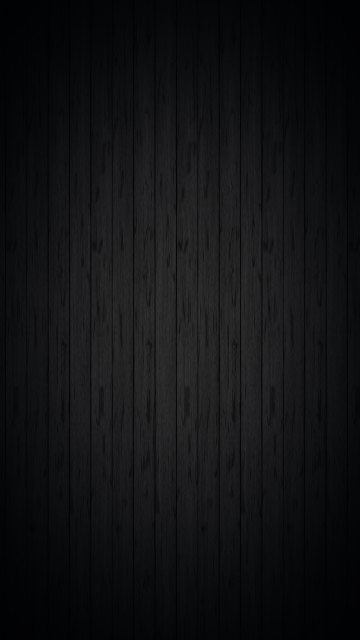
Give the GLSL for this texture, as a WebGL 2 fragment shader.

```glsl
#version 300 es
precision highp float;

uniform vec2 u_resolution;
out vec4 fragColor;

// Lighting
const vec3 WOOD = vec3(0.153, 0.147, 0.147);
const vec3 SHADOW = vec3(0.002, 0.004, 0.009);
const vec3 EDGE_TINT = vec3(0.90, 0.97, 1.05);
const vec2 GLOW_CENTER = vec2(0.5, 0.498);
const vec2 GLOW_SCALE = vec2(1.78, 2.14);

// Boards, in canvas widths
const float PITCH = 0.0594;
const float FIRST_SEAM = 0.0148;
const float BOARD_CYCLE = 4.0;
const float SEAM_WIDTH = 0.0013;
const float SEAM_DEPTH = 0.80;

// Grain and knots
const float BROAD_GRAIN = 0.18;
const float FINE_GRAIN = 0.26;
const float PORES = 0.24;
const float STREAKS = 0.42;
const float KNOT_SPACING = 0.215;
const float KNOT_BOARD = 2.0;
const float KNOT_DEPTH = 0.42;
const vec2 KNOT_SIZE = vec2(0.0065, 0.017);

float hash(vec2 p) {
    vec3 h = fract(vec3(p.xyx) * 0.1031);
    h += dot(h, h.yzx + 33.33);
    return fract((h.x + h.y) * h.z);
}

float noise(vec2 p) {
    vec2 i = floor(p), f = fract(p);
    f = f * f * (3.0 - 2.0 * f);
    float low = mix(hash(i), hash(i + vec2(1.0, 0.0)), f.x);
    float high = mix(hash(i + vec2(0.0, 1.0)), hash(i + 1.0), f.x);
    return mix(low, high, f.y);
}

// Narrow dark slit with a shaded bevel and a faint lit lip on its right side
float seamShade(vec2 p, float pixel) {
    float index = floor(p.x / PITCH + 0.5);
    float d = p.x - index * PITCH;
    float kind = mod(index, BOARD_CYCLE);
    float strength = kind == 1.0 ? 0.6 : 1.0;
    strength *= 0.74 + 0.36 * noise(vec2(kind * 9.0, p.y * 30.0));
    float slit = 1.0 - smoothstep(SEAM_WIDTH - 0.5 * pixel, SEAM_WIDTH + 0.5 * pixel, abs(d));
    float lip = exp(-pow((d - 3.2 * SEAM_WIDTH) / (1.2 * SEAM_WIDTH), 2.0));
    float bevel = exp(-abs(d) / (PITCH * 0.07));
    return (1.0 - SEAM_DEPTH * strength * slit) * (1.0 - 0.26 * strength * bevel) + 0.08 * lip;
}

// Bends the fibres around knots; z returns the knot darkness
vec3 bendAroundKnots(vec2 p, float board) {
    float row = floor(p.y / KNOT_SPACING);
    float dark = 0.0;
    float bend = 0.0;
    for (int k = -1; k <= 1; k++) {
        float cell = row + float(k);
        float side = hash(vec2(cell, board + 7.0));
        float lift = hash(vec2(cell + 19.0, board));
        vec2 center = vec2(mix(0.5, 0.75, side) * PITCH,
                           (cell + mix(0.6, 0.95, lift)) * KNOT_SPACING);
        vec2 d = (p - center) / KNOT_SIZE;
        float r2 = dot(d, d);
        float present = board == KNOT_BOARD ? 1.0 : 0.12 * step(0.5, side);
        bend -= present * 0.7 * KNOT_SIZE.x * d.x * exp(-0.35 * r2);
        // Ragged marks instead of a solid eye
        float ragged = smoothstep(0.42, 0.62, noise(p * vec2(260.0, 70.0) + cell * 3.0));
        dark += present * exp(-0.7 * r2) * ragged;
    }
    return vec3(p.x + bend, p.y, dark);
}

float woodShade(vec2 q) {
    float index = floor(q.x / PITCH);
    float board = mod(index, BOARD_CYCLE);
    vec3 bent = bendAroundKnots(vec2(q.x - index * PITCH, q.y), board);
    vec2 p = bent.xy + vec2(board * 0.37, board * 5.3);
    p.x += 0.007 * (noise(vec2(p.x * 14.0, p.y * 9.0)) - 0.5);

    // Long fibres, short pores and sparse thin cracks
    float broad = noise(p * vec2(75.0, 3.0)) - 0.5;
    float fine = noise(p * vec2(290.0, 8.0) + 31.0) - 0.5;
    float pores = noise(p * vec2(480.0, 130.0) + 57.0) - 0.5;
    float ridge = abs(noise(p * vec2(110.0, 6.0) + 83.0) - 0.5);
    float gate = smoothstep(0.40, 0.70, noise(p * vec2(60.0, 22.0) + 11.0));
    float crack = (1.0 - smoothstep(0.0, 0.11, ridge)) * gate;
    float shade = 1.04 + BROAD_GRAIN * broad + FINE_GRAIN * fine + PORES * pores;
    shade -= STREAKS * crack;
    shade *= 0.96 + 0.10 * hash(vec2(board, 4.0));
    return shade * (1.0 - KNOT_DEPTH * min(bent.z, 1.0));
}

void main() {
    vec2 uv = gl_FragCoord.xy / u_resolution;
    vec2 p = gl_FragCoord.xy / u_resolution.x - vec2(FIRST_SEAM, 0.0);

    // Soft oval light fading into the corners
    vec2 g = (uv - GLOW_CENTER) * GLOW_SCALE;
    float r2 = dot(g, g);
    float glow = exp(-1.02 * r2 - 0.62 * r2 * r2);
    vec3 tint = mix(vec3(1.0), EDGE_TINT, smoothstep(0.05, 1.0, r2));

    float shade = woodShade(p) * seamShade(p, 1.0 / u_resolution.x);
    vec3 color = SHADOW + WOOD * tint * glow * shade;
    fragColor = vec4(color, 1.0);
}
```
